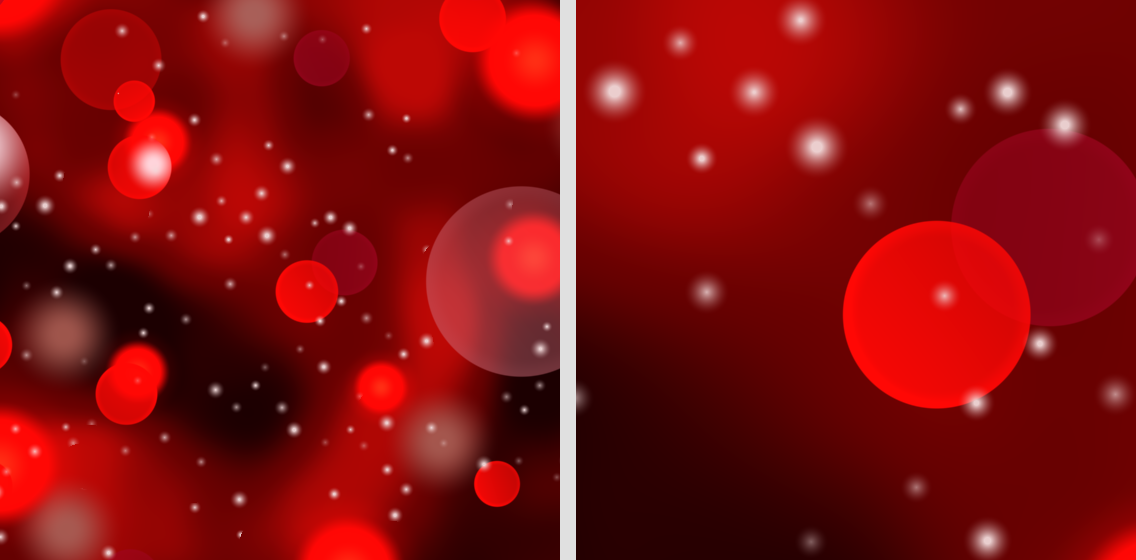
Left, the full canvas; right, a detail of the centre.
A WebGL 1 fragment shader for this background:

```glsl
precision highp float;
// Red bokeh background: blurred lights, translucent discs and drifting white sparkles.
uniform vec2 u_resolution;

float hash(vec2 p) {
  vec3 q = fract(vec3(p.xyx) * 0.1031);
  q += dot(q, q.yzx + 33.33);
  return fract((q.x + q.y) * q.z);
}

vec2 hash2(vec2 p) {
  return vec2(hash(p + 17.3), hash(p + 61.7));
}

float noise(vec2 p) {
  vec2 i = floor(p), f = fract(p);
  f = f * f * f * (f * (f * 6.0 - 15.0) + 10.0);
  return mix(mix(hash(i), hash(i + vec2(1, 0)), f.x),
             mix(hash(i + vec2(0, 1)), hash(i + vec2(1, 1)), f.x), f.y);
}

mat2 rotation(float a) {
  return mat2(cos(a), sin(a), -sin(a), cos(a));
}

// Evenly spread points, pushed away from the middle of the canvas.
vec2 scatter(float i, vec2 seed) {
  vec2 v = fract(i * vec2(0.7549, 0.5698) + seed) - 0.5;
  return 0.5 + 1.1 * v + 0.08 * normalize(v);
}

// One layer of glowing specks, at most one in each grid cell.
float sparkles(vec2 uv, float cells, float chance, float size) {
  vec2 p = rotation(cells) * uv * cells;
  vec2 id = floor(p);
  vec2 h = hash2(id);
  float pick = hash(id + 5.1);
  float r = size * mix(0.45, 1.0, h.x * h.y);
  vec2 center = 0.5 + (hash2(id + 31.0) - 0.5) * (1.0 - 2.0 * r);
  float d = length(fract(p) - center) / r;
  float density = smoothstep(0.1, 0.6, noise(uv * 6.0 + 40.0));
  density *= 1.35 - 1.1 * length(uv - vec2(0.46, 0.42));
  float glow = pow(max(1.0 - d, 0.0), 1.7) * mix(0.3, 1.3, h.y);
  return glow * step(pick, chance * density);
}

vec3 backdrop(vec2 uv) {
  vec2 p = rotation(0.5) * uv;
  float n = 0.68 * noise(p * 4.2 + 3.0) + 0.32 * noise(rotation(0.9) * p * 7.0 + 11.0);
  vec3 color = mix(vec3(0.11, 0.0, 0.005), vec3(0.42, 0.005, 0.005), smoothstep(0.18, 0.6, n));
  return mix(color, vec3(0.74, 0.03, 0.02), smoothstep(0.55, 0.85, n));
}

void main() {
  vec2 uv = gl_FragCoord.xy / u_resolution.y;
  float pixel = 1.0 / u_resolution.y;
  vec3 color = backdrop(uv);

  // Far pinkish grey blurs
  for (int k = 0; k < 5; k++) {
    float i = float(k);
    float d = length(uv - scatter(i, vec2(0.2, 0.15)));
    vec3 tint = mix(vec3(0.66, 0.5, 0.5), vec3(0.66, 0.36, 0.32), hash(vec2(i, 2.0)));
    color = mix(color, tint, 0.92 * smoothstep(0.105, 0.01, d));
  }

  // Soft red lights, larger towards the borders
  for (int k = 0; k < 8; k++) {
    vec2 center = fract(float(k) * vec2(0.7549, 0.5698) + vec2(0.33, 0.39));
    float r = 0.015 + 0.185 * length(center - 0.5);
    float d = length(uv - scatter(float(k), vec2(0.33, 0.39))) / r;
    vec3 tint = mix(vec3(1.0, 0.18, 0.08), vec3(0.98, 0.03, 0.02), smoothstep(0.0, 0.6, d));
    color = mix(color, tint, smoothstep(1.15, 0.68, d));
    color += vec3(0.1, 0.0, 0.0) * smoothstep(1.6, 0.9, d);
  }

  // Crisp discs: small vivid ones, their neighbours and a few large veils
  for (int k = 0; k < 20; k++) {
    float i = float(k);
    float h = hash(vec2(i, 7.0));
    float angle = 6.2832 * hash(vec2(i, 9.0));
    vec2 toward = vec2(cos(angle), sin(angle));
    vec2 center = scatter(mod(i, 14.0), vec2(0.27, 0.8)) + step(14.0, i) * 0.085 * toward;
    float large = step(mod(i, 5.0), 0.5) * step(i, 10.5);
    float r = mix(mix(0.036, 0.062, hash(vec2(i, 4.0))), 0.09 + 0.008 * i, large);
    vec2 q = (uv - center) / r;
    float d = length(q);
    float side = 0.5 + 0.5 * dot(q, toward);

    vec3 tint = mix(vec3(1.0, 0.03, 0.02), vec3(0.62, 0.02, 0.13), step(0.5, h));
    tint = mix(tint, vec3(0.7, 0.2, 0.06), step(0.82, h));
    tint = mix(tint, mix(vec3(0.9, 0.03, 0.03), vec3(0.8, 0.42, 0.47), i * 0.1), large);
    float alpha = mix(mix(0.95, 0.65, step(0.5, h)), 0.45, large);
    alpha *= mix(0.72, 1.0, side) + 0.15 * smoothstep(0.8, 1.0, d);
    float inside = smoothstep(pixel, -pixel, (d - 1.0) * r);
    color = mix(color, tint, inside * min(alpha, 1.0));

    // Pale hot spot leaning to one side of a few discs
    float hot = step(mod(i + 2.0, 7.0), 0.5) * smoothstep(0.95, 0.1, length(q - 0.45 * toward));
    color = mix(color, vec3(1.0, 0.92, 0.95), inside * hot * 0.9);
  }

  // Sparkles, from large haloes to fine dust
  float light = sparkles(uv, 18.0, 0.4, 0.38);
  light += sparkles(uv + 3.7, 26.0, 0.5, 0.38);
  light += sparkles(uv + 8.1, 38.0, 0.42, 0.32);
  light += 1.2 * sparkles(uv + 5.3, 50.0, 0.42, 0.25);
  light += 1.3 * sparkles(uv + 1.9, 61.0, 0.35, 0.2);
  color = mix(color, vec3(0.94, 0.85, 0.85), min(light, 0.95));

  gl_FragColor = vec4(clamp(color, 0.0, 1.0), 1.0);
}
```
